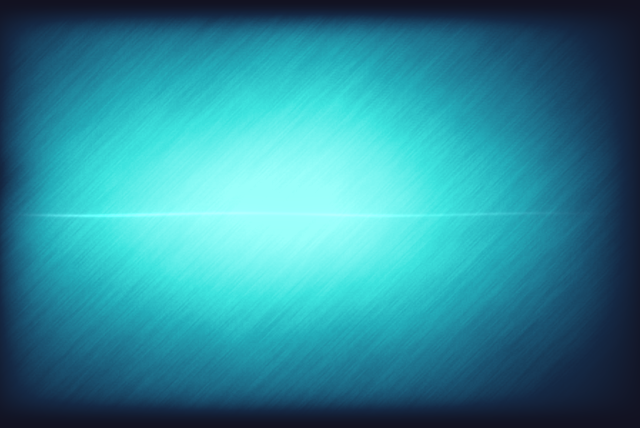
A Shadertoy shader for this background:

```glsl
// Turquoise glow with a dark vignette, diagonal brushed grain and a thin light streak.
#define GLOW_CENTER vec2(0.45, 0.51)
#define FALLOFF_LOW vec2(1.8, 4.2)
#define FALLOFF_HIGH vec2(2.6, 3.1)
#define CORNER_FALLOFF 8.0
#define STREAK_HEIGHT 0.499
#define STREAK_STRENGTH 0.15
#define BRUSH_ANGLE 0.78
#define BRUSH_STRENGTH 0.065
#define CLOUD_STRENGTH 0.09
#define GRAIN_STRENGTH 0.025

float hash(vec2 p) {
    return fract(sin(dot(p, vec2(127.1, 311.7))) * 43758.5453);
}

float noise(vec2 p) {
    vec2 cell = floor(p), f = fract(p);
    f = f * f * (3.0 - 2.0 * f);
    return mix(mix(hash(cell), hash(cell + vec2(1, 0)), f.x),
               mix(hash(cell + vec2(0, 1)), hash(cell + vec2(1, 1)), f.x), f.y);
}

float fbm(vec2 p) {
    float sum = 0.0, weight = 0.5;
    for (int i = 0; i < 4; i++) {
        sum += weight * noise(p);
        p = p * 2.03 + 7.3;
        weight *= 0.5;
    }
    return sum;
}

// Light level to colour, from ink through teal to pale cyan
vec3 ramp(float level) {
    const vec3 tones[7] = vec3[7](
        vec3(0.07, 0.07, 0.13), vec3(0.08, 0.16, 0.27), vec3(0.10, 0.33, 0.45),
        vec3(0.12, 0.49, 0.59), vec3(0.14, 0.68, 0.73), vec3(0.24, 0.89, 0.87),
        vec3(0.60, 1.00, 0.98));
    const float stops[7] = float[7](0.0, 0.2, 0.4, 0.55, 0.7, 0.85, 1.0);
    vec3 color = tones[0];
    for (int i = 1; i < 7; i++) {
        float blend = clamp((level - stops[i - 1]) / (stops[i] - stops[i - 1]), 0.0, 1.0);
        color = mix(color, tones[i], blend);
    }
    return color;
}

// Broad lopsided glow
float glow(vec2 uv) {
    vec2 d = uv - GLOW_CENTER;
    vec2 d2 = d * d;
    vec2 falloff = mix(FALLOFF_LOW, FALLOFF_HIGH, step(0.0, d));
    return 1.02 * exp(-dot(falloff, d2) - CORNER_FALLOFF * d2.x * d2.y);
}

// Darkening along the four borders
float vignette(vec2 uv) {
    float left = 1.0 - exp(-(uv.x + 0.018) / 0.043);
    float right = 1.0 - exp(-(1.015 - uv.x) / 0.078);
    float rim = min(uv.y, 1.0 - uv.y) / 0.05;
    return left * right * (1.0 - exp(-rim * rim));
}

// Fine strokes stretched along one diagonal
float brush(vec2 p) {
    float c = cos(BRUSH_ANGLE), s = sin(BRUSH_ANGLE);
    vec2 q = vec2(c * p.x + s * p.y, c * p.y - s * p.x);
    float fine = noise(q * vec2(22.0, 260.0));
    float wide = noise(q * vec2(7.0, 75.0) + 31.0);
    return 0.6 * fine + 0.4 * wide - 0.5;
}

// Thin horizontal streak with brighter stretches
float streak(vec2 uv) {
    float y = uv.y - STREAK_HEIGHT - 0.003 * sin(uv.x * 13.0 + 3.0);
    float core = exp(-pow(y / 0.0035, 2.0));
    float halo = 0.3 * exp(-abs(y) / 0.018);
    float ends = smoothstep(0.0, 0.12, uv.x) * smoothstep(1.0, 0.6, uv.x);
    float patches = 0.35 + 0.9 * noise(vec2(uv.x * 9.0, 4.0));
    return (core + halo) * ends * patches;
}

void mainImage(out vec4 fragColor, in vec2 fragCoord) {
    vec2 uv = fragCoord / iResolution.xy;
    vec2 p = vec2(uv.x * iResolution.x / iResolution.y, uv.y);

    // Light level with clouds and a shadowed patch at the left border
    float level = glow(uv) * vignette(uv);
    float midtone = smoothstep(0.05, 0.4, level) * (1.0 - 0.6 * smoothstep(0.75, 1.0, level));
    vec2 patchOffset = (uv - vec2(0.01, 0.58)) / vec2(0.05, 0.06);
    level -= 0.08 * exp(-dot(patchOffset, patchOffset));
    level += midtone * CLOUD_STRENGTH * (fbm(p * 4.0 + 2.0) - 0.47);

    // Brushed surface and grain
    level += midtone * BRUSH_STRENGTH * brush(p);
    level += midtone * GRAIN_STRENGTH * (noise(p * 300.0) - 0.5);

    vec3 color = ramp(level);
    color += STREAK_STRENGTH * streak(uv) * vec3(0.9, 0.75, 0.75);
    fragColor = vec4(clamp(color, 0.0, 1.0), 1.0);
}
```
